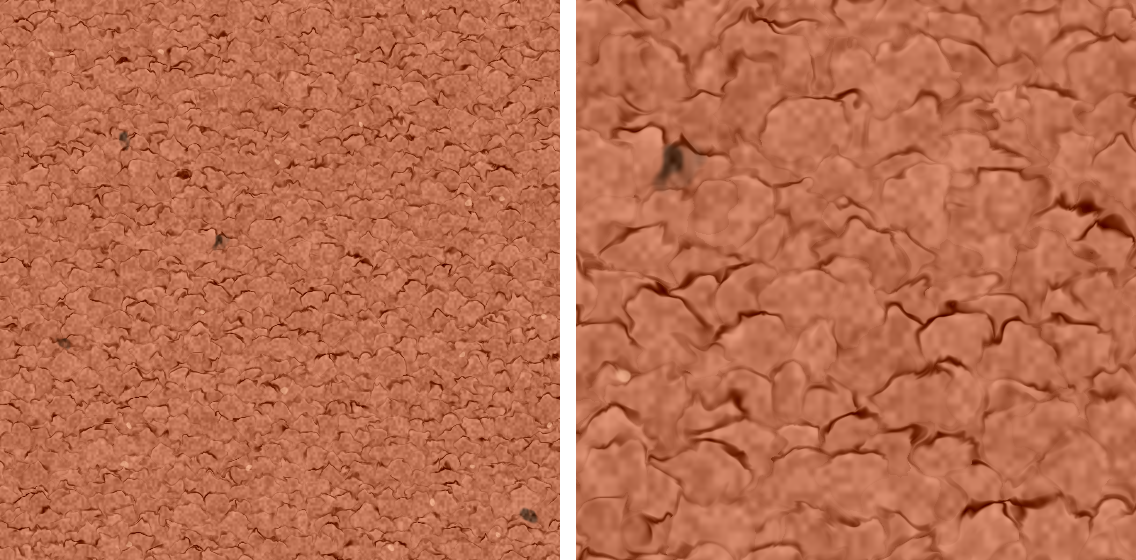
Left: the whole. Right: its middle third, enlarged.
Write a WebGL 2 fragment shader that draws this texture.

```glsl
#version 300 es
precision highp float;
// Rough terracotta surface of ragged crumbs, short shadowed cracks and scattered chips.
uniform vec2 u_resolution;
out vec4 fragColor;

const vec3 CLAY = vec3(0.748, 0.448, 0.328);
const vec3 DARK_CHIP = vec3(0.30, 0.18, 0.11);
const vec3 PALE_CHIP = vec3(0.93, 0.68, 0.54);

float hash(vec2 p) {
    vec3 q = fract(p.xyx * vec3(0.1031, 0.1030, 0.0973));
    q += dot(q, q.yzx + 33.33);
    return fract((q.x + q.y) * q.z);
}

float noise(vec2 p) {
    vec2 cell = floor(p), f = fract(p);
    f = f * f * (3.0 - 2.0 * f);
    float low = mix(hash(cell), hash(cell + vec2(1, 0)), f.x);
    float high = mix(hash(cell + vec2(0, 1)), hash(cell + vec2(1, 1)), f.x);
    return mix(low, high, f.y);
}

vec2 warp(vec2 p, float frequency, float amount) {
    vec2 q = p * frequency;
    return p + amount * (vec2(noise(q + 17.3), noise(q + 71.9)) - 0.5);
}

// Crumb in a cell: centre in xy, radius in z, stacking order in w (low is in front).
vec4 crumb(vec2 cell) {
    vec2 centre = cell + 0.1 + 0.8 * vec2(hash(cell + 3.1), hash(cell + 47.7));
    float radius = mix(0.42, 0.88, hash(cell + 91.3));
    return vec4(centre, radius, centre.y + 1.5 * hash(cell + 143.9));
}

// Returns crack shadow, upper rim light and a random tone of the front crumb.
vec3 crumbs(vec2 p) {
    vec2 home = floor(p), frontCell = home;
    float frontOrder = 1e5;
    for (int j = -1; j <= 1; j++)
    for (int i = -1; i <= 1; i++) {
        vec2 cell = home + vec2(i, j);
        vec4 c = crumb(cell);
        if (distance(p, c.xy) < c.z && c.w < frontOrder) {
            frontOrder = c.w;
            frontCell = cell;
        }
    }
    float shadow = 0.0, rim = 0.0;
    for (int j = -1; j <= 1; j++)
    for (int i = -1; i <= 1; i++) {
        vec2 cell = home + vec2(i, j);
        vec4 c = crumb(cell);
        if (c.w > frontOrder) continue;
        vec2 offset = p - c.xy;
        float reach = length(offset);
        float edge = reach - c.z;
        float upward = offset.y / max(reach, 0.001);
        float facing = mix(0.20, 1.0, smoothstep(-0.1, 0.85, upward));
        float lift = mix(0.45, 1.0, hash(cell + 177.1));
        float band = smoothstep(-0.09, 0.01, edge) * (1.0 - smoothstep(0.01, 0.17, edge));
        shadow = max(shadow, band * facing * lift);
        float inner = smoothstep(-0.34, -0.13, edge) * (1.0 - smoothstep(-0.13, -0.02, edge));
        rim = max(rim, inner * facing);
    }
    return vec3(shadow, rim, hash(frontCell + 211.7));
}

// Sparse blobs: one candidate per cell, kept with the given chance.
float chips(vec2 p, float chance, vec2 size, float seed) {
    vec2 cell = floor(p);
    vec2 centre = 0.3 + 0.4 * vec2(hash(cell + seed), hash(cell + seed + 29.0));
    float turn = 2.4 * (hash(cell + seed + 61.0) - 0.5);
    vec2 d = fract(p) - centre;
    d = mat2(cos(turn), -sin(turn), sin(turn), cos(turn)) * d;
    float scale = mix(0.7, 1.2, hash(cell + seed + 83.0));
    float cover = 1.0 - smoothstep(0.65, 1.1, length(d / size) / scale);
    return cover * step(hash(cell + seed + 107.0), chance);
}

void main() {
    vec2 uv = gl_FragCoord.xy / u_resolution.y;

    // Ragged crumbs with cracks that break up along their length
    vec2 p = uv * vec2(33.0, 36.0);
    vec2 ragged = warp(warp(p, 1.4, 0.45), 3.3, 0.36);
    vec3 layer = crumbs(warp(ragged, 8.0, 0.10));
    float depth = mix(0.22, 1.0, smoothstep(0.25, 0.85, noise(p * 1.9 + 9.0)));

    // Fine mineral grain and a slight tone for each crumb
    float speckle = 0.13 * (noise(uv * vec2(230.0, 210.0)) - 0.5);
    speckle += 0.085 * (noise(uv * vec2(105.0, 100.0) + 37.0) - 0.5);
    float tone = speckle + 0.05 * (layer.z - 0.5);
    tone += 0.045 * layer.y - 0.42 * depth * layer.x;
    vec3 colour = CLAY + tone;

    // Dark streaky inclusions and small pale fragments
    vec2 chipSpace = warp(uv, 75.0, 0.009);
    float dark = chips(chipSpace * 6.0, 0.20, vec2(0.08, 0.13), 5.0);
    float streak = smoothstep(0.25, 0.75, noise(uv * vec2(130.0, 70.0) + 53.0));
    colour = mix(colour, DARK_CHIP + 1.5 * speckle, dark * mix(0.25, 0.9, streak));
    float pale = chips(warp(uv, 110.0, 0.006) * 15.0, 0.10, vec2(0.10, 0.08), 19.0);
    colour = mix(colour, PALE_CHIP + speckle, 0.75 * pale);

    fragColor = vec4(clamp(colour, 0.0, 1.0), 1.0);
}
```
